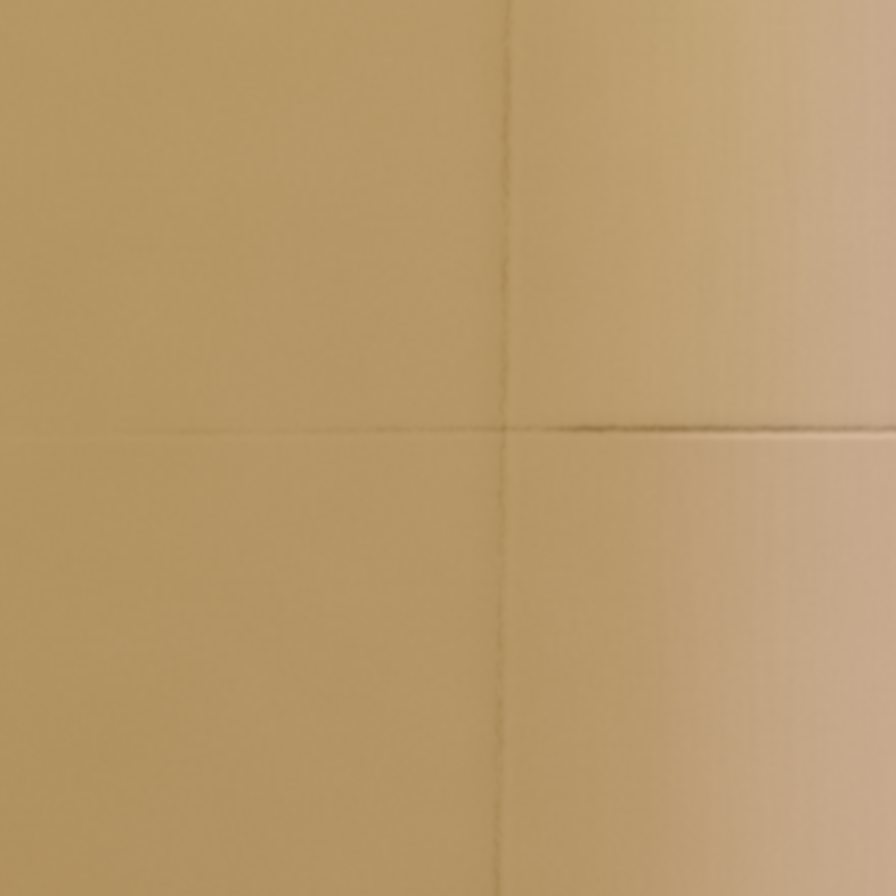
Reproduce this texture procedurally as a Shadertoy shader.

```glsl
vec2 hashGradient(vec2 cell) {
    float h = fract(sin(dot(cell, vec2(127.1, 311.7))) * 43758.5);
    return vec2(cos(6.2832 * h), sin(6.2832 * h));
}

float gradientNoise(vec2 p) {
    vec2 i = floor(p), f = p - i;
    vec2 u = f * f * f * (f * (f * 6.0 - 15.0) + 10.0);
    float a = dot(hashGradient(i), f);
    float b = dot(hashGradient(i + vec2(1, 0)), f - vec2(1, 0));
    float c = dot(hashGradient(i + vec2(0, 1)), f - vec2(0, 1));
    float d = dot(hashGradient(i + vec2(1, 1)), f - vec2(1, 1));
    return mix(mix(a, b, u.x), mix(c, d, u.x), u.y);
}

// Soft line profile around zero
float ridge(float offset, float width) {
    return exp(-offset * offset / (width * width));
}

// Tan card, with a pink sheen toward the right edge
vec3 cardColor(vec2 uv, float aboveFold) {
    vec3 left = mix(vec3(0.688, 0.566, 0.374), vec3(0.708, 0.590, 0.396), uv.y);
    vec3 middle = mix(vec3(0.702, 0.582, 0.396), vec3(0.718, 0.600, 0.410), uv.y);
    vec3 color = mix(left, middle, smoothstep(0.0, 0.5, uv.x));

    float glow = smoothstep(0.55, 0.90, uv.x);
    vec3 upper = mix(vec3(0.755, 0.638, 0.480), vec3(0.768, 0.655, 0.482), smoothstep(0.5, 1.0, uv.y));
    vec3 warm = mix(vec3(0.742, 0.620, 0.470), upper, aboveFold);
    color = mix(color, warm, glow);

    float sheenStart = mix(0.70, 0.79, aboveFold);
    float sheen = smoothstep(sheenStart, 1.02, uv.x);
    return mix(color, vec3(0.780, 0.668, 0.555), sheen);
}

void mainImage(out vec4 fragColor, in vec2 fragCoord) {
    vec2 uv = fragCoord / iResolution.xy;

    // Signed distances to the two creases
    float foldY = 0.5185 + 0.003 * smoothstep(0.15, 0.6, uv.x)
                + 0.001 * gradientNoise(vec2(uv.x * 18.0, 2.0))
                + 0.0015 * gradientNoise(vec2(uv.x * 65.0, 9.0));
    float foldDistance = uv.y - foldY;
    float creaseX = 0.555 + 0.012 * uv.y + 0.002 * gradientNoise(vec2(7.0, uv.y * 9.0))
                  + 0.003 * gradientNoise(vec2(4.0, uv.y * 55.0));
    float creaseDistance = uv.x - creaseX;

    float aboveFold = smoothstep(-0.008, 0.008, foldDistance);
    vec3 color = cardColor(uv, aboveFold);

    // Vertical crease: broad shade, grainy dark core and a lit right side
    float grain = gradientNoise(uv * vec2(150.0, 95.0));
    float wear = 0.8 + 0.7 * gradientNoise(vec2(3.5, uv.y * 16.0)) + 0.8 * grain;
    color -= vec3(0.010, 0.011, 0.013) * ridge(creaseDistance + 0.008, 0.02);
    color -= vec3(0.034, 0.034, 0.040) * ridge(creaseDistance, 0.0052) * wear;
    color += 0.009 * ridge(creaseDistance - 0.010, 0.008);

    // Horizontal fold: patchy on the left, deeper and steadier on the right
    float depth = 0.10 * smoothstep(0.08, 0.2, uv.x)
                + 0.20 * smoothstep(0.3, 0.5, uv.x)
                + 0.55 * smoothstep(0.56, 0.68, uv.x)
                - 0.15 * smoothstep(0.82, 1.0, uv.x);
    float gaps = 0.9 + 0.8 * gradientNoise(vec2(uv.x * 30.0, 5.5)) + 0.6 * grain;
    depth *= mix(gaps, 1.0, 0.6 * smoothstep(0.55, 0.7, uv.x));
    color -= vec3(0.125, 0.125, 0.130) * depth * ridge(foldDistance, 0.0042);
    color -= 0.016 * depth * ridge(foldDistance - 0.007, 0.010);
    float lip = 0.007 + 0.045 * smoothstep(0.66, 0.84, uv.x);
    color += lip * ridge(foldDistance + 0.0085, 0.0042);

    // Paper mottling and fine vertical ribs
    float mottle = gradientNoise(uv * 9.0) + 0.6 * gradientNoise(uv * 34.0 + 11.0);
    color += 0.005 * mottle * vec3(1.0, 0.9, 1.2);
    float ribs = gradientNoise(vec2(uv.x * 90.0, uv.y * 4.0));
    color += 0.006 * ribs * smoothstep(0.55, 0.8, uv.x);
    color += 0.007 * gradientNoise(uv * 110.0);

    fragColor = vec4(clamp(color, 0.0, 1.0), 1.0);
}
```
